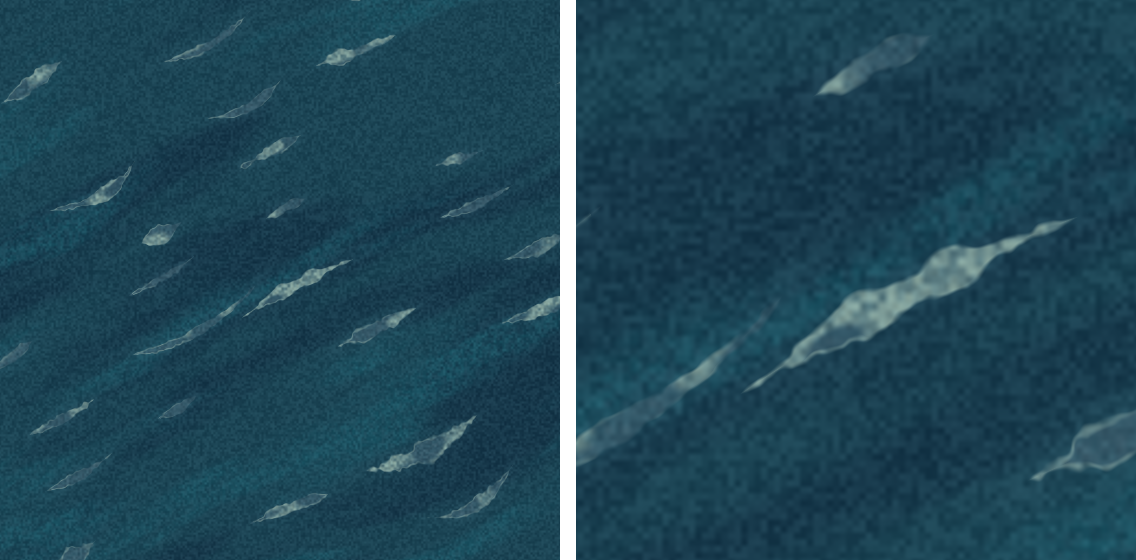
Left, the full canvas; right, a detail of the centre.
Reproduce this texture procedurally as a WebGL 2 fragment shader.

```glsl
#version 300 es
precision highp float;

uniform vec2 u_resolution;
out vec4 fragColor;

float hash(vec2 p) {
    vec3 q = fract(p.xyx * vec3(0.1031, 0.1030, 0.0973));
    q += dot(q, q.yzx + 33.33);
    return fract((q.x + q.y) * q.z);
}

float noise(vec2 p) {
    vec2 i = floor(p), f = fract(p);
    f = f * f * (3.0 - 2.0 * f);
    return mix(mix(hash(i), hash(i + vec2(1, 0)), f.x),
               mix(hash(i + vec2(0, 1)), hash(i + vec2(1, 1)), f.x), f.y);
}

float fbm(vec2 p) {
    float sum = 0.0, amp = 0.53;
    for (int i = 0; i < 4; i++) {
        sum += amp * noise(p);
        p = p * 2.03 + 17.3;
        amp *= 0.5;
    }
    return sum;
}

// Scattered wave crests: x = soft halo, y = body, z = bright foam
vec3 crests(vec2 p) {
    vec2 size = vec2(0.3, 0.115);
    vec2 cell = floor(p / size);
    vec3 result = vec3(0.0);
    for (int j = -1; j <= 1; j++) {
        for (int i = -1; i <= 1; i++) {
            vec2 id = cell + vec2(i, j) + 40.0;
            if (hash(id + 3.7) > 0.6) continue;
            float strength = hash(id + 9.1);
            vec2 jitter = 0.25 + 0.5 * vec2(hash(id + 21.4), hash(id + 57.8));
            vec2 d = p - (id - 40.0 + jitter) * size;
            float halfLength = mix(0.035, 0.125, hash(id + 73.2));
            d.y -= mix(-1.0, 2.8, hash(id + 88.6)) * d.x * d.x;

            // Lens outline with a ragged width
            float t = d.x / halfLength;
            float width = mix(0.008, 0.014, strength) * (1.0 - t * t);
            width *= 0.35 + 1.2 * noise(vec2(d.x * 32.0, strength * 90.0));
            float edge = abs(d.y) - width + 0.005 * (noise(p * 130.0) - 0.5);
            float body = smoothstep(0.002, -0.002, edge);

            // Foam gathers in patches and along broken rims
            float patchy = noise(d * vec2(24.0, 50.0) + strength * 70.0);
            float foam = body * smoothstep(0.45, 0.75, patchy + 0.45 * (strength - 0.45));
            float rim = smoothstep(0.0025, 0.0, abs(edge + 0.001)) * step(abs(t), 1.0);
            rim *= 0.6 * smoothstep(0.35, 0.65, noise(d * vec2(30.0, 60.0) + 31.0));
            float halo = exp(-0.9 * t * t - d.y * d.y / 0.00022);
            result = max(result, vec3(halo, body, max(foam, rim)));
        }
    }
    return result;
}

void main() {
    vec2 uv = gl_FragCoord.xy / min(u_resolution.x, u_resolution.y);

    // Coordinates along and across the wind, gently bent
    vec2 along = vec2(cos(0.47), sin(0.47));
    vec2 flow = vec2(dot(uv, along), dot(uv, vec2(-along.y, along.x)));
    flow.y += 0.07 * (noise(flow * vec2(2.6, 3.2) + 5.0) - 0.5);
    flow.y += 0.018 * (noise(flow * vec2(8.0, 10.0) + 11.0) - 0.5);

    float grain = noise(uv * 256.0) - 0.5;
    float speckle = noise(uv * 190.0 + 400.0);

    // Dark swell
    float swell = fbm(flow * vec2(1.9, 10.0) + 2.0);
    vec3 color = mix(vec3(0.088, 0.218, 0.29), vec3(0.107, 0.268, 0.33),
                     smoothstep(0.3, 0.53, swell));

    // Faint teal bands
    float band = fbm(flow * vec2(2.7, 15.0) + 61.0);
    band = smoothstep(0.52, 0.8, band);
    color = mix(color, vec3(0.115, 0.36, 0.42), band * (0.25 + 0.6 * speckle));

    // Crests with speckled foam
    vec3 crest = crests(flow);
    color = mix(color, vec3(0.18, 0.34, 0.41), crest.x * (0.2 + 0.4 * speckle));
    color = mix(color, vec3(0.24, 0.37, 0.43), crest.y * (0.45 + 0.5 * speckle));
    color = mix(color, vec3(0.54, 0.66, 0.63), crest.z * (0.35 + 0.65 * speckle));

    color += grain * vec3(0.065, 0.085, 0.085);
    fragColor = vec4(color, 1.0);
}
```
